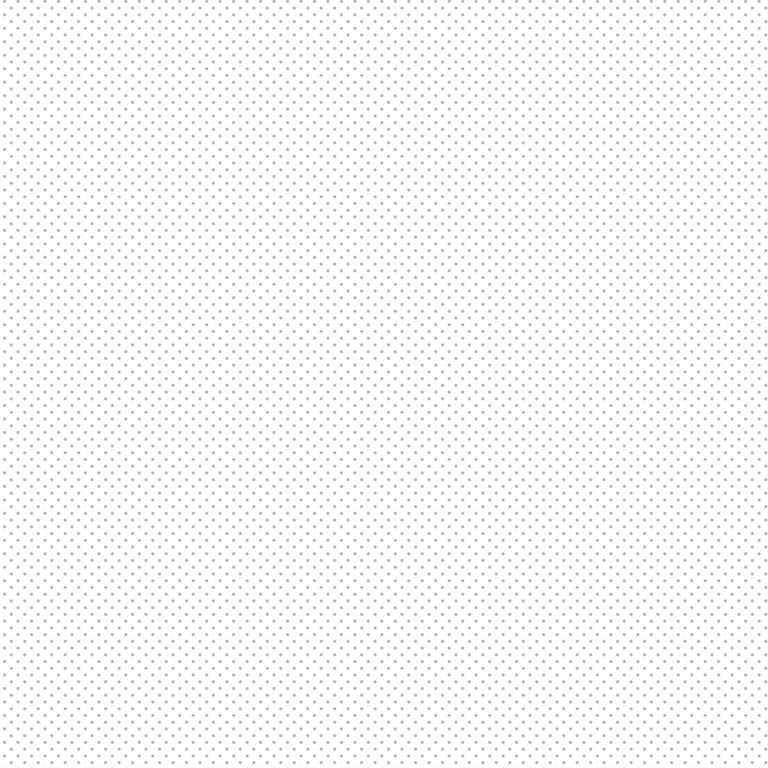
A three.js fragment shader for this pattern:

```glsl
#define REPEATS 57.0
#define DOT_RADIUS 0.115
#define LATTICE_SHIFT vec2(0.34, 0.90)
#define PAPER vec3(1.0)
#define INK vec3(0.71)

varying vec2 vUv;

// Distance to the nearest point of a unit square lattice
float latticeDistance(vec2 p) {
  return length(fract(p + 0.5) - 0.5);
}

void main() {
  vec2 grid = vUv * REPEATS;
  vec2 cell = grid - LATTICE_SHIFT;

  // Two lattices, half a cell apart, form the staggered rows
  float dist = min(latticeDistance(cell), latticeDistance(cell + 0.5));

  // Edge softness follows the size of a pixel in cell units
  float soft = 0.8 * max(fwidth(grid.x), fwidth(grid.y));
  float dots = 1.0 - smoothstep(DOT_RADIUS - soft, DOT_RADIUS + soft, dist);

  gl_FragColor = vec4(mix(PAPER, INK, dots), 1.0);
}
```
